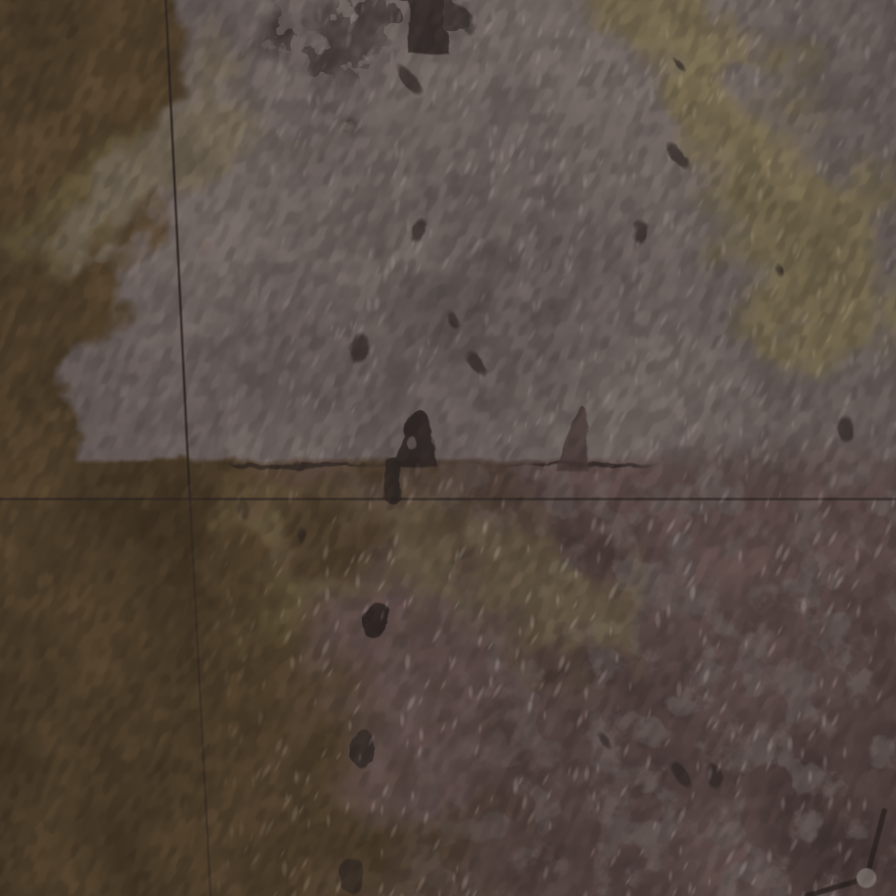
A WebGL 2 fragment shader for this texture:

```glsl
#version 300 es
precision highp float;
// Weathered wall: a grey plaster panel over brown, stained ground, crossed by
// two thin seams. Soft cellular noise makes the stains, sparse cells the chips
// and specks, and distance functions the seams, spikes and hook.

#define STAIN_SCALE 5.0
#define EDGE_WOBBLE 0.26
#define PANEL_BASE 0.487
#define SEAM_HEIGHT 0.443
#define SEAM_WIDTH 0.0013
#define SOFTNESS 0.0016
#define CHIP_SCALE 13.0
#define CHIP_SHARE 0.17
#define GRAIN_SCALE 120.0
#define GRAIN_DEPTH 0.2
#define SPECK_LIGHT 0.1

uniform vec2 u_resolution;
out vec4 fragColor;

const vec3 OCHRE = vec3(0.30, 0.24, 0.165);
const vec3 UMBER = vec3(0.31, 0.25, 0.24);
const vec3 GREY = vec3(0.37, 0.33, 0.32);
const vec3 PALE = vec3(0.43, 0.39, 0.375);
const vec3 MOSS = vec3(0.45, 0.405, 0.28);
const vec3 SOOT = vec3(0.17, 0.14, 0.13);

vec3 hash3(vec2 cell) {
  vec3 h = fract(cell.xyx * vec3(0.1031, 0.1030, 0.0973));
  h += dot(h, h.yxz + 33.33);
  return fract((h.xxy + h.yzz) * h.zyx);
}

// Cell values blended by distance to their jittered centres
float softCells(vec2 p) {
  vec2 id = floor(p), f = p - id;
  float sum = 0.0, total = 0.0;
  for (int i = 0; i < 9; i++) {
    vec2 o = vec2(i % 3 - 1, i / 3 - 1);
    vec3 h = hash3(id + o + 57.0);
    vec2 d = o + 0.2 + 0.6 * h.xy - f;
    float w = exp(-6.0 * dot(d, d));
    sum += w * h.z;
    total += w;
  }
  return sum / total;
}

float layers(vec2 p) {
  float sum = 0.0, weight = 0.533;
  for (int i = 0; i < 4; i++) {
    sum += weight * softCells(p);
    p = mat2(1.6, 1.2, -1.2, 1.6) * p + 7.3;
    weight *= 0.5;
  }
  return sum;
}

// Sparse leaning spots; share is the fraction of filled cells
float spots(vec2 p, float share, float radius, float blur) {
  float mask = 0.0;
  for (int i = 0; i < 9; i++) {
    vec2 cell = floor(p) + vec2(i % 3 - 1, i / 3 - 1);
    vec3 h = hash3(cell + 91.0);
    vec2 d = p - cell - h.xy;
    d.x += (h.x - 0.3) * d.y;
    float size = radius * (0.35 + 0.65 * h.y);
    float spot = 1.0 - smoothstep(size - blur, size + blur, length(d * vec2(1.3, 0.8)));
    mask = max(mask, spot * step(h.z, share));
  }
  return mask;
}

float segment(vec2 p, vec2 a, vec2 b) {
  vec2 d = b - a;
  return length(p - a - d * clamp(dot(p - a, d) / dot(d, d), 0.0, 1.0));
}

float fill(float dist) { return 1.0 - smoothstep(-SOFTNESS, SOFTNESS, dist); }

float stain(float dist) { return 1.0 - smoothstep(-0.035, 0.045, dist); }

// Rounded tooth standing on a base point
float spike(vec2 d, float height, float halfWidth) {
  float t = clamp(d.y / height, 0.0, 1.0);
  return max(abs(d.x - 0.01 * t) - halfWidth * sqrt(1.0 - t), max(-d.y, d.y - height));
}

void main() {
  vec2 p = gl_FragCoord.xy / u_resolution;
  float broad = layers(p * STAIN_SCALE);
  float blotch = layers(p * STAIN_SCALE * 2.3 + 19.0);
  float mottle = layers(p * STAIN_SCALE * 7.0 + 41.0);
  float wobble = 0.7 * broad + 0.6 * blotch - 0.65;
  float ragged = 0.33 * wobble;

  // Ground, ochre at the left to umber at the right
  float low = 1.0 - smoothstep(-0.01, 0.01, p.y - SEAM_HEIGHT);
  vec3 color = mix(OCHRE, UMBER, smoothstep(0.22, 0.62, p.x + 0.6 * wobble));
  color *= 1.0 + 0.5 * wobble - 0.07 * low * (1.0 - smoothstep(0.16, 0.28, p.x));
  color = mix(color, GREY, 0.75 * smoothstep(0.46, 0.72, mottle) * smoothstep(0.25, 0.8, p.x));
  float band = stain(segment(p, vec2(0.3, 0.385), vec2(0.64, 0.33)) - 0.07 + ragged);
  color = mix(color, MOSS * 0.9, 0.55 * band * smoothstep(0.35, 0.65, blotch));

  // Grey panel, ragged at the left, its base fading to the right
  float leftEdge = 0.12 + 0.13 * smoothstep(0.72, 1.0, p.y) + EDGE_WOBBLE * wobble;
  float fade = 0.004 + 0.05 * smoothstep(0.65, 0.85, p.x);
  float rise = p.y - PANEL_BASE - 0.012 * (mottle - 0.5);
  float panel = smoothstep(-0.012, 0.025, p.x - leftEdge) * smoothstep(-fade, fade, rise);
  vec3 plaster = mix(GREY, PALE, clamp(0.15 + 2.0 * wobble + 0.8 * mottle, 0.0, 1.0));
  float smudge = exp(-40.0 * pow(length(p - vec2(0.52, 0.68)), 2.0));
  plaster *= 1.0 - 0.2 * smudge * smoothstep(0.3, 0.6, blotch) - 0.1 * smoothstep(0.72, 0.95, p.x);
  color = mix(color, plaster, panel);

  // Moss stains
  vec2 bend = vec2(0.88, 0.8);
  float moss = stain(segment(p, vec2(0.74, 0.98), bend) - 0.085 + ragged);
  moss = max(moss, stain(segment(p, bend, vec2(0.94, 0.65)) - 0.07 + ragged));
  moss = max(moss, 0.6 * stain(segment(p, vec2(0.12, 0.77), vec2(0.25, 0.84)) - 0.03 + ragged));
  color = mix(color, MOSS * (0.85 + 0.3 * blotch), 0.75 * moss);

  // Chips: scattered, clustered at the top, and a falling column
  vec2 bent = p + 0.012 * (vec2(mottle, blotch) - 0.5);
  float chips = 0.65 * spots(bent * CHIP_SCALE, CHIP_SHARE, 0.17, 0.04) * smoothstep(0.2, 0.35, p.x);
  float cluster = stain(segment(p, vec2(0.38, 0.99), vec2(0.58, 0.95)) - 0.04 + ragged);
  chips = max(chips, 0.6 * cluster * smoothstep(0.48, 0.56, mottle));
  for (float i = 0.0; i < 3.0; i++) {
    vec2 d = bent - vec2(0.42, 0.31) + i * vec2(0.014, 0.145);
    chips = max(chips, (0.9 - 0.15 * i) * fill(length(d * vec2(1.4, 0.9)) - 0.018));
  }
  vec2 block = abs(bent - vec2(0.477, 0.972)) - vec2(0.022, 0.032);
  chips = max(chips, 0.8 * fill(max(block.x, block.y)));

  // Broken rim and spikes under the panel
  float rim = fill(abs(rise + 0.006) - 0.0035 * blotch) * smoothstep(0.3, 0.6, blotch);
  rim *= smoothstep(0.2, 0.24, p.x) * (1.0 - smoothstep(0.7, 0.76, p.x));
  chips = max(chips, 0.75 * rim);
  chips = max(chips, 0.9 * fill(spike(bent - vec2(0.461, 0.478), 0.063, 0.026)));
  chips = max(chips, 0.85 * fill(segment(bent, vec2(0.44, 0.48), vec2(0.437, 0.447)) - 0.009));
  color = mix(color, SOOT, chips);
  color = mix(color, UMBER * 0.85, 0.8 * fill(spike(bent - vec2(0.64, 0.476), 0.072, 0.016)));
  color = mix(color, PALE, 0.6 * fill(length(bent - vec2(0.459, 0.506)) - 0.007));

  // Seams
  vec2 joint = vec2(0.21, 0.48);
  float upright = min(segment(p, vec2(0.185, 1.0), joint), segment(p, joint, vec2(0.235, 0.0)));
  color = mix(color, SOOT, fill(upright - SEAM_WIDTH) * (0.9 - 0.4 * low));
  color = mix(color, SOOT, 0.75 * fill(abs(p.y - SEAM_HEIGHT) - SEAM_WIDTH));

  // Hook in the lower corner
  vec2 knob = vec2(0.967, 0.02);
  float arms = min(segment(p, knob, vec2(0.987, 0.095)), segment(p, knob, vec2(0.9, 0.0)));
  color = mix(color, SOOT, 0.9 * fill(arms - 0.003));
  color = mix(color, PALE, fill(length(p - knob) - 0.011));

  // Fine grain and slanted pale specks
  vec2 slant = vec2(p.x - 0.4 * p.y, 0.6 * p.y) * GRAIN_SCALE;
  color *= 1.0 + GRAIN_DEPTH * (softCells(slant) - 0.5);
  float bare = (0.6 + 0.4 * low) * smoothstep(0.15, 0.4, p.x);
  color += SPECK_LIGHT * bare * spots(slant * 0.9, 0.13, 0.4, 0.25);
  fragColor = vec4(color, 1.0);
}
```
